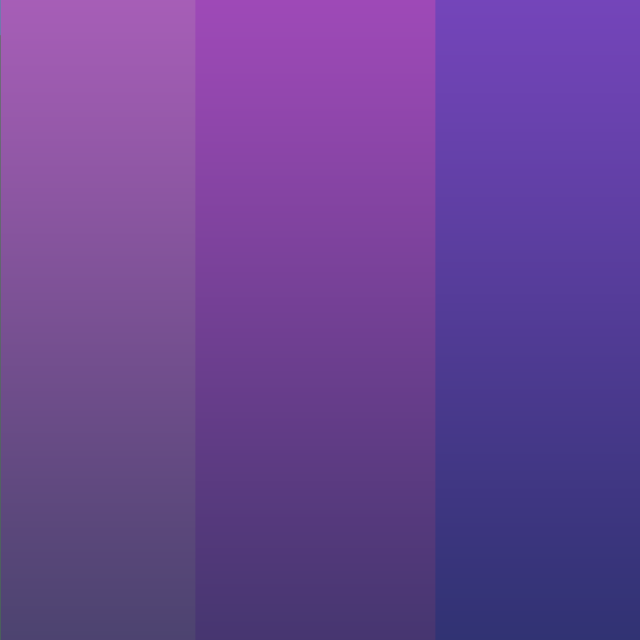
Give the GLSL for this background, as a three.js fragment shader.

```glsl
#define LEFT_EDGE 0.3053
#define RIGHT_EDGE 0.6803
#define EDGE_SOFTNESS 0.001
#define FADE_CURVE 0.2
#define SLIVER_WIDTH 0.0013
#define SLIVER_SPLIT 0.945
#define SLIVER_STRENGTH 0.65

varying vec2 vUv;

// Soft step centred on an edge
float softEdge(float edge, float x) {
  return smoothstep(edge - EDGE_SOFTNESS, edge + EDGE_SOFTNESS, x);
}

// Vertical fade, nearly linear with slightly eased ends
vec3 columnFade(vec3 bottom, vec3 top, float y) {
  return mix(bottom, top, mix(y, smoothstep(0.0, 1.0, y), FADE_CURVE));
}

void main() {
  // Three column gradients
  vec3 mauve = columnFade(vec3(0.300, 0.264, 0.438), vec3(0.652, 0.368, 0.716), vUv.y);
  vec3 purple = columnFade(vec3(0.276, 0.212, 0.440), vec3(0.620, 0.288, 0.718), vUv.y);
  vec3 indigo = columnFade(vec3(0.192, 0.198, 0.452), vec3(0.455, 0.270, 0.728), vUv.y);

  // Columns from left to right
  vec3 color = mix(mauve, purple, softEdge(LEFT_EDGE, vUv.x));
  color = mix(color, indigo, softEdge(RIGHT_EDGE, vUv.x));

  // Thin strip along the left border
  vec3 green = vec3(0.28, 0.46, 0.30);
  vec3 teal = vec3(0.28, 0.56, 0.66);
  vec3 sliver = mix(green, teal, softEdge(SLIVER_SPLIT, vUv.y));
  float sliverMask = 1.0 - softEdge(SLIVER_WIDTH, vUv.x);
  color = mix(color, sliver, sliverMask * SLIVER_STRENGTH);

  gl_FragColor = vec4(color, 1.0);
}
```
